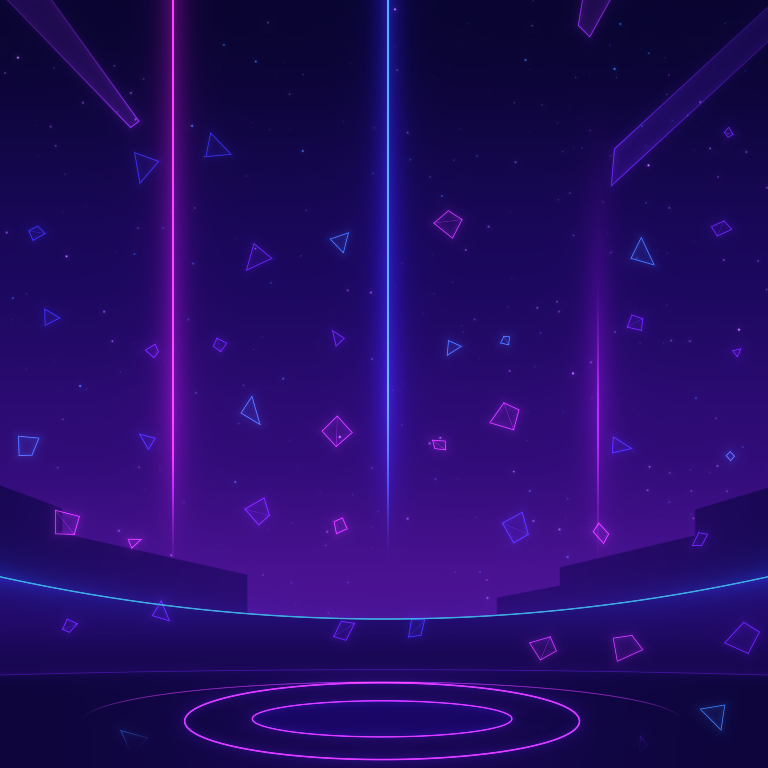
This background is drawn by a Shadertoy shader. Its source:

```glsl
// Neon arena at night: light beams, drifting crystal outlines and a ringed stage.
const float TAU = 6.2831853;
const vec3 PINK = vec3(0.85, 0.22, 0.8);
const vec3 VIOLET = vec3(0.4, 0.13, 0.8);
const vec3 BLUE = vec3(0.17, 0.2, 0.8);
const vec3 CYAN = vec3(0.2, 0.55, 0.85);

float hash(vec2 p) {
  vec3 q = fract(p.xyx * 0.1031);
  q += dot(q, q.yzx + 33.33);
  return fract((q.x + q.y) * q.z);
}

float stroke(float d, float width, float px) {
  return 1.0 - smoothstep(width - 0.5 * px, width + 0.5 * px, abs(d));
}

float cover(float d, float px) { return smoothstep(-px, px, d); }

float segment(vec2 p, vec2 a, vec2 b) {
  vec2 e = b - a;
  return length(p - a - e * clamp(dot(p - a, e) / dot(e, e), 0.0, 1.0));
}

// Outline distance (x) and depth inside (y) of a counterclockwise quad
vec2 quad(vec2 p, vec2 v[4]) {
  vec2 result = vec2(1.0);
  for (int i = 0; i < 4; i++) {
    vec2 a = v[i], b = v[(i + 1) % 4], e = normalize(b - a), q = p - a;
    result = min(result, vec2(segment(p, a, b), e.x * q.y - e.y * q.x));
  }
  return result;
}

float ellipse(vec2 p, vec2 r) {
  float f = length(p / r);
  return (f - 1.0) * f / max(length(p / (r * r)), 0.001);
}

vec3 sky(float y) {
  vec3 c = mix(vec3(0.29, 0.07, 0.57), vec3(0.185, 0.045, 0.465), smoothstep(0.22, 0.44, y));
  c = mix(c, vec3(0.105, 0.03, 0.365), smoothstep(0.4, 0.67, y));
  return mix(c, vec3(0.035, 0.017, 0.19), smoothstep(0.62, 1.0, y));
}

vec3 stars(vec2 p, float cells, float px) {
  vec2 id = floor(p * cells);
  float h = hash(id + 9.0);
  vec2 center = 0.2 + 0.6 * vec2(hash(id + 21.0), hash(id + 47.0));
  float d = length(fract(p * cells) - center) / cells;
  float size = mix(0.0003, 0.0013, h * h);
  vec3 tint = hash(id + 3.0) < 0.4 ? CYAN : vec3(0.8, 0.5, 0.9);
  float light = 1.0 - smoothstep(0.0, size + px, d) + 0.12 * exp(-d / 0.003);
  return tint * light * step(0.65, hash(id + 71.0)) * (0.1 + 0.8 * h * h);
}

vec3 beam(vec2 p, float x, float bottom, vec3 glow, vec3 core, float px) {
  float d = abs(p.x - x);
  float halo = 0.2 * exp(-d * d / 0.0004) + 0.18 * exp(-d / 0.022);
  float line = stroke(d, 0.0011, px) + 0.12 * exp(-d / 0.004);
  return (glow * halo + core * line) * smoothstep(bottom, bottom + 0.25, p.y);
}

vec3 crystalBar(vec2 p, vec2 a, vec2 b, vec2 c, vec2 d, vec3 tint, float px) {
  vec2 q = quad(p, vec2[4](a, b, c, d));
  float edge = stroke(q.x, 0.0007, px) + 0.25 * exp(-q.x / 0.006);
  return tint * (edge * (0.15 + 0.5 * exp(-8.0 * length(p - b))) + 0.14 * cover(q.y, px));
}

// One stepped tier, measured inward from a side wall
float tier(vec2 p, float inner, float top, float slope, float px) {
  return cover(inner - p.x, px) * cover(top - slope * p.x - p.y, px);
}

// A random triangle or faceted quad per occupied cell
vec3 shards(vec2 p, float cells, float px) {
  vec2 id = floor(p * cells), v[4];
  float kind = hash(id + 5.0), hue = hash(id + 13.0), size = hash(id + 31.0);
  float radius = mix(0.007, 0.026, size);
  vec2 jitter = vec2(hash(id + 41.0), hash(id + 57.0)) - 0.5;
  vec2 q = p - (id + 0.5 + 0.5 * jitter) / cells;
  float sides = kind < 0.4 ? 3.0 : 4.0;
  for (int i = 0; i < 4; i++) {
    float k = float(i), h = hash(id + 83.0 + 7.0 * k);
    float angle = TAU * (k + 0.35 * h + kind * 5.0) / sides;
    v[i] = radius * mix(0.65, 1.0, h) * vec2(cos(angle), sin(angle));
  }
  if (sides < 3.5) v[3] = 0.5 * (v[2] + v[0]);
  vec2 d = quad(q, v);
  float facet = step(0.6, kind) * stroke(segment(q, v[0], v[2]), 0.0004, px);
  vec3 tint = hue < 0.25 ? CYAN : hue < 0.5 ? BLUE : hue < 0.75 ? VIOLET : PINK;
  float light = 0.6 * stroke(d.x, 0.0006, px) + 0.13 * exp(-d.x / 0.005);
  light += 0.3 * facet + 0.06 * cover(d.y, px);
  float chance = mix(0.9, 0.05, smoothstep(0.65, 0.95, (id.y + 0.5) / cells));
  return tint * light * step(hash(id + 101.0), chance);
}

void mainImage(out vec4 fragColor, in vec2 fragCoord) {
  float px = 1.0 / min(iResolution.x, iResolution.y);
  vec2 p = (fragCoord - 0.5 * iResolution.xy) * px + 0.5, m = vec2(1.0 - p.x, p.y);
  float side = 4.0 * (p.x - 0.5) * (p.x - 0.5);

  // Sky, stars and beams
  vec3 color = sky(p.y) + stars(p, 17.0, px) + 0.5 * stars(p + 3.7, 29.0, px);
  color += beam(p, 0.2253, 0.24, vec3(0.6, 0.03, 0.5), PINK, px);
  color += beam(p, 0.5052, 0.26, vec3(0.15, 0.1, 0.8), CYAN * 1.1, px);
  vec2 fade = 1.0 - smoothstep(vec2(0.5, 0.4), vec2(0.9, 0.65), p.yy);
  color += beam(p, 0.7786, 0.25, fade.x * vec3(0.4, 0.03, 0.45), fade.y * PINK * 0.6, px);

  // Stepped stands
  float left = max(tier(p, 0.081, 0.368, 0.37, px), tier(p, 0.322, 0.324, 0.225, px));
  float right = max(tier(m, 0.095, 0.365, 0.3, px), tier(m, 0.271, 0.3255, 0.237, px));
  right = max(right, tier(m, 0.353, 0.289, 0.19, px));
  vec3 stand = mix(vec3(0.17, 0.04, 0.44), vec3(0.09, 0.03, 0.32), side);
  color = mix(color, stand, max(left, right) * 0.95);

  // Lower wall under a curved rail
  float rail = p.y - 0.194 - 0.055 * side;
  vec3 wall = mix(vec3(0.085, 0.025, 0.3), vec3(0.13, 0.035, 0.4), smoothstep(0.12, 0.2, p.y));
  color = mix(color, wall, cover(-rail, px));
  color += vec3(0.03, 0.15, 0.4) * exp(-abs(rail) / 0.018) * (0.1 + 0.6 * side);

  // Floor and stage rings
  float rim = p.y - 0.128 + 0.007 * side;
  vec3 ground = mix(vec3(0.05, 0.02, 0.23), vec3(0.09, 0.025, 0.32), exp(-side * 3.0));
  color = mix(color, ground, cover(-rim, px));
  color += VIOLET * (0.3 * stroke(rim, 0.0006, px) + 0.08 * exp(-abs(rim) / 0.008));
  vec2 stage = p - vec2(0.4975, 0.061);
  float outer = ellipse(stage, vec2(0.257, 0.05));
  float inner = ellipse(stage - vec2(0.0, 0.003), vec2(0.169, 0.0235));
  float arc = ellipse(stage, vec2(0.39, 0.051));
  color = mix(color, vec3(0.1, 0.025, 0.43), 0.7 * cover(-inner, px));
  color += PINK * 0.85 * (stroke(outer, 0.0011, px) + stroke(inner, 0.0009, px));
  color += VIOLET * 0.18 * (exp(-abs(outer) / 0.006) + exp(-abs(inner) / 0.005));
  color += PINK * 0.5 * smoothstep(0.0, 0.04, stage.y) * stroke(arc, 0.0007, px);

  // Crystal bars, shards and the bright rail
  vec3 orchid = mix(VIOLET, PINK, 0.4);
  color += crystalBar(p, vec2(0.0, 1.01), vec2(0.17, 0.834), vec2(0.181, 0.842), vec2(0.06, 1.01), orchid, px);
  color += crystalBar(p, vec2(1.01, 1.0), vec2(0.8, 0.806), vec2(0.796, 0.758), vec2(1.01, 0.955), VIOLET, px);
  color += crystalBar(p, vec2(0.76, 1.01), vec2(0.753, 0.967), vec2(0.768, 0.952), vec2(0.8, 1.01), orchid, px);
  color += shards(p, 8.0, px) * smoothstep(0.06, 0.12, p.y + 0.1 * side);
  color = mix(color, vec3(0.25, 0.7, 0.9), 0.95 * stroke(rail, 0.001, px));
  fragColor = vec4(color, 1.0);
}
```
